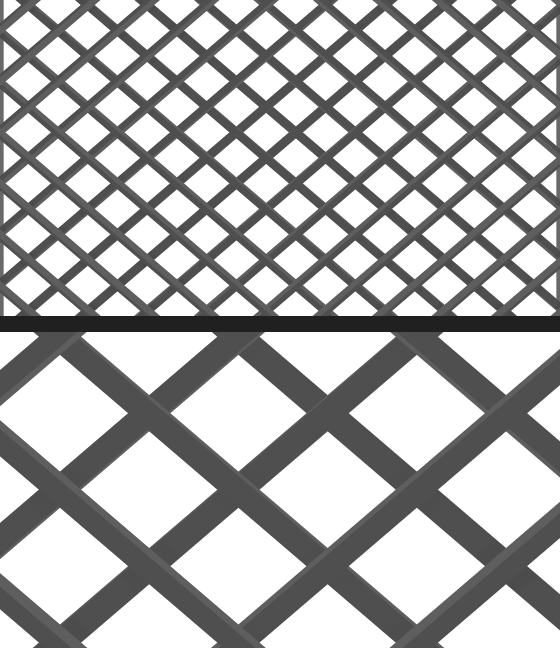
Top: the whole. Bottom: its middle third, enlarged.
Write a WebGL 1 fragment shader that draws this pattern.

```glsl
precision highp float;

uniform vec2 u_resolution;

// Lengths are in canvas heights
const vec2 PITCH = vec2(0.1882, 0.1613);
const vec2 NODE = vec2(0.9363, 0.581);
const vec2 VIEW_CENTRE = vec2(0.889, 0.6);
const float BAR_HALF = 0.1185;      // in lattice units
const float FACET_GROWTH = 0.031;   // facet width per bar away from centre
const float FACET_MAX = 0.17;
const float FRAME_WIDTH = 0.0115;
const float PAPER = 1.0;
const float DARK = 0.31;
const float LIGHT = 0.37;
const float FRAME = 0.41;
const float JOINT_SHADE = 0.018;

// Diagonal lattice coordinates: bars run along whole numbers
vec2 toLattice(vec2 p) {
  vec2 q = (p - NODE) / PITCH;
  return vec2(q.x + q.y, q.x - q.y);
}

float below(float limit, float value, float soft) {
  return 1.0 - smoothstep(limit - soft, limit + soft, value);
}

// Lit facet on the side of a bar that faces the view centre
float facetMask(float offset, float fromCentre, float soft) {
  float inward = -offset * sign(fromCentre);
  float width = min(abs(fromCentre) * FACET_GROWTH, FACET_MAX);
  return 1.0 - below(BAR_HALF - width, inward, soft);
}

void main() {
  vec2 p = gl_FragCoord.xy / u_resolution.y;
  float aspect = u_resolution.x / u_resolution.y;
  float pixel = 1.0 / u_resolution.y;
  float soft = 0.6 * pixel * length(1.0 / PITCH);

  vec2 lattice = toLattice(p);
  vec2 bar = floor(lattice + 0.5);
  vec2 offset = lattice - bar;
  vec2 fromCentre = bar - toLattice(VIEW_CENTRE);

  // Coverage and shade of the two bar families
  vec2 cover = vec2(below(BAR_HALF, abs(offset.x), soft),
                    below(BAR_HALF, abs(offset.y), soft));
  vec2 facet = vec2(facetMask(offset.x, fromCentre.x, soft),
                    facetMask(offset.y, fromCentre.y, soft));
  vec2 shade = mix(vec2(DARK), vec2(LIGHT), facet);

  // Bars crossing the line of sight lie over the ones along it
  float firstOnTop = step(abs(fromCentre.y), abs(fromCentre.x));
  vec2 over = mix(vec2(cover.y, shade.y), vec2(cover.x, shade.x), firstOnTop);
  vec2 under = mix(vec2(cover.x, shade.x), vec2(cover.y, shade.y), firstOnTop);

  // Lower bars darken where they meet a joint
  float contrast = abs(abs(fromCentre.x) - abs(fromCentre.y));
  float alongUnder = mix(abs(offset.y), abs(offset.x), firstOnTop);
  float joint = below(0.24, alongUnder, 0.06) * min(contrast * 0.3, 1.0);
  under.y -= JOINT_SHADE * joint;

  // Frame at the left and right edges, behind the bars
  float edge = min(p.x, aspect - p.x);
  float tone = mix(PAPER, FRAME, below(FRAME_WIDTH, edge, 0.6 * pixel));
  tone = mix(tone, under.y, under.x);
  tone = mix(tone, over.y, over.x);

  gl_FragColor = vec4(vec3(tone), 1.0);
}
```
